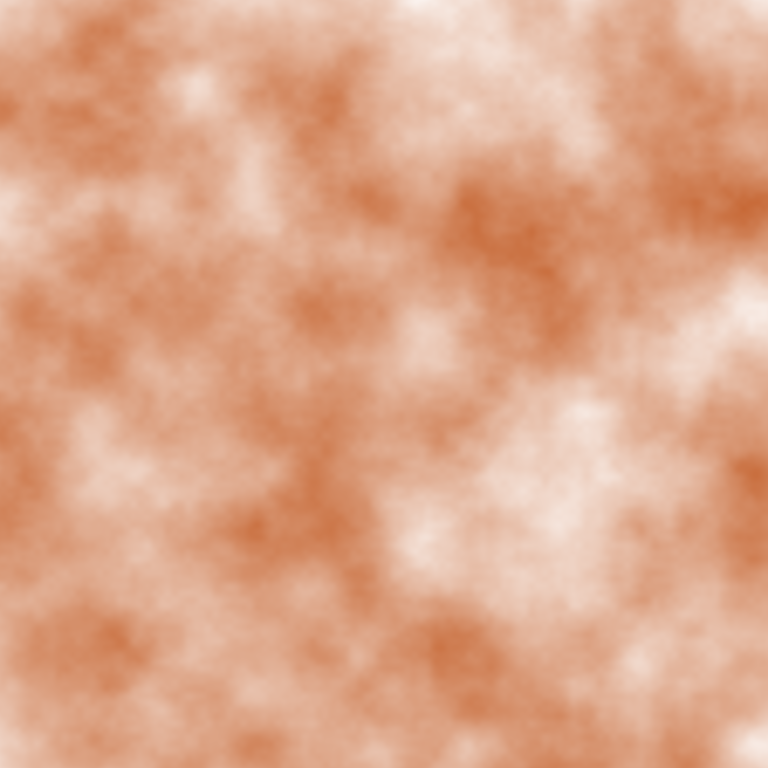
Give the GLSL for this texture, as a three.js fragment shader.

```glsl
#define CELLS 7.0
#define OCTAVES 5
#define GAIN 0.5
#define CONTRAST 0.96
#define MEAN_TINT 0.42
#define SEED vec2(3.0, 11.0)
#define PAPER vec3(1.0)
#define CLAY vec3(0.72, 0.25, 0.0)

varying vec2 vUv;

float hash(vec2 p) {
  return fract(sin(dot(p, vec2(127.1, 311.7))) * 43758.5453);
}

// Smoothly interpolated lattice values
float valueNoise(vec2 p) {
  vec2 cell = floor(p);
  vec2 f = fract(p);
  vec2 w = f * f * (3.0 - 2.0 * f);
  float bottom = mix(hash(cell), hash(cell + vec2(1.0, 0.0)), w.x);
  float top = mix(hash(cell + vec2(0.0, 1.0)), hash(cell + vec2(1.0)), w.x);
  return mix(bottom, top, w.y);
}

// Normalised sum of octaves, centred on 0.5
float cloud(vec2 p) {
  float sum = 0.0;
  float total = 0.0;
  float weight = 1.0;
  for (int i = 0; i < OCTAVES; i++) {
    sum += weight * valueNoise(p);
    total += weight;
    weight *= GAIN;
    p = p * 2.0 + vec2(17.3, 9.7);
  }
  return sum / total;
}

void main() {
  float density = cloud(vUv * CELLS + SEED);

  // Clay wash over white paper
  float tint = clamp(MEAN_TINT + CONTRAST * (density - 0.5), 0.0, 1.0);
  gl_FragColor = vec4(mix(PAPER, CLAY, tint), 1.0);
}
```
